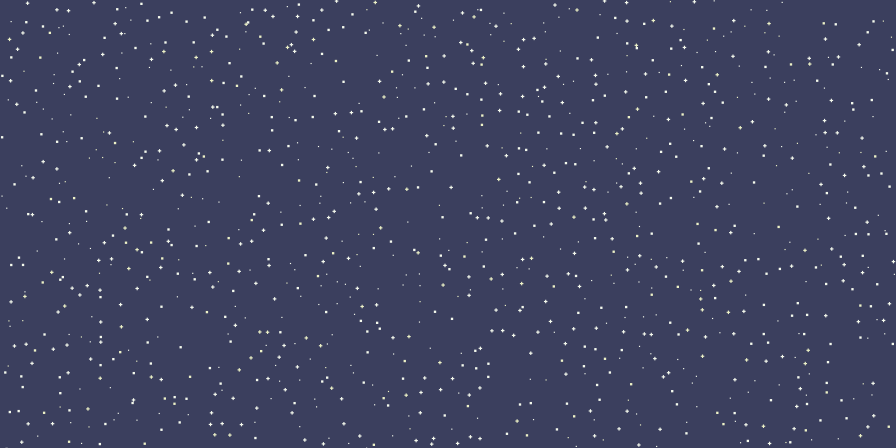
Give the GLSL for this texture, as a Shadertoy shader.

```glsl
// A flat slate-blue night sky sprinkled with tiny cream stars: specks, squares and plus signs.
// Stars sit in a jittered cellular grid, thinned by layered sines into slanted, loose clusters.
// Each star is made of boxes whose exact pixel coverage gives the smooth edge.

vec3 hash3(vec2 cell) {
    vec3 p = fract(cell.xyx * vec3(0.1031, 0.1030, 0.0973));
    p += dot(p, p.yxz + 33.33);
    return fract((p.xxy + p.yzz) * p.zyx);
}

// Share of a pixel covered by a box; d is the offset from the box centre.
float boxCoverage(vec2 d, vec2 halfSize, float pixel) {
    vec2 overlap = clamp(halfSize + 0.5 * pixel - abs(d), vec2(0.0), min(2.0 * halfSize, vec2(pixel)));
    return overlap.x * overlap.y / (pixel * pixel);
}

// Chance that a star exists: a slanted lattice of denser patches.
float starDensity(vec2 p) {
    float across = cos(6.2832 * ((p.x - 0.4545 * p.y) / 0.385 + 0.643));
    float rows = cos(6.2832 * p.y / 0.2);
    return 0.65 + 0.08 * across + 0.05 * rows + 0.13 * across * rows;
}

float starShape(vec2 d, float kind, float pixel) {
    float unit = 0.0013;
    if (kind < 0.34) return boxCoverage(d, vec2(unit), pixel);
    if (kind < 0.70) return boxCoverage(d, vec2(2.0 * unit), pixel);
    float bar = boxCoverage(d, vec2(3.0, 1.0) * unit, pixel);
    float post = boxCoverage(d, vec2(1.0, 3.0) * unit, pixel);
    float core = boxCoverage(d, vec2(unit), pixel);
    return bar + post - core;
}

void mainImage(out vec4 fragColor, in vec2 fragCoord) {
    float pixel = 1.0 / iResolution.y;
    vec2 p = fragCoord * pixel;
    float cells = 29.0;
    vec2 home = floor(p * cells);
    vec3 color = vec3(0.232, 0.247, 0.368);

    // Neighbouring cells may reach into this pixel.
    for (int y = -1; y <= 1; y++) {
        for (int x = -1; x <= 1; x++) {
            vec2 cell = home + vec2(x, y);
            vec3 place = hash3(cell + 17.0);
            vec3 trait = hash3(cell + 171.0);
            vec2 center = (cell + 0.05 + 0.9 * place.xy) / cells;
            if (trait.x > starDensity(center)) continue;

            vec3 tint = mix(vec3(0.96, 0.98, 0.93), vec3(0.93, 0.95, 0.78), step(0.8, trait.y));
            color = mix(color, tint, starShape(p - center, place.z, pixel));
        }
    }
    fragColor = vec4(color, 1.0);
}
```
